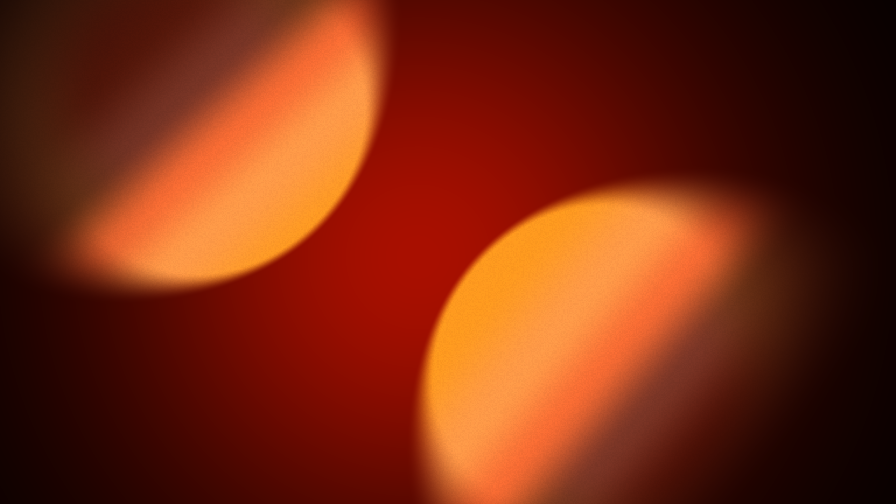
Reproduce this background procedurally as a Shadertoy shader.

```glsl
float hash(vec2 cell) {
    vec3 q = fract(vec3(cell.xyx) * 0.1031);
    q += dot(q, q.yzx + 33.33);
    return fract((q.x + q.y) * q.z);
}

// Colour along the light axis: 0 is the coral terminator
vec3 orbColor(float s, float radial) {
    vec3 brown = vec3(0.43, 0.21, 0.09);
    vec3 color = mix(vec3(0.38, 0.10, 0.04), vec3(0.48, 0.21, 0.15),
                     smoothstep(-0.65, -0.28, s));
    color = mix(color, brown, smoothstep(0.35, 0.85, radial));
    color = mix(color, vec3(0.97, 0.42, 0.20), smoothstep(-0.30, 0.02, s));
    color = mix(color, vec3(1.0, 0.60, 0.28), smoothstep(-0.02, 0.28, s));
    return mix(color, vec3(1.0, 0.60, 0.12), smoothstep(0.28, 0.65, s));
}

// Orb with a crisp lit limb and a limb that defocuses away from the light
vec4 orb(vec2 p, vec2 center, float radius, vec2 light, float terminator, vec2 fade) {
    vec2 offset = p - center;
    float dist = length(offset);
    float facing = dot(offset, light) / max(dist, 0.0001);
    float blur = min(0.01 + 0.14 * pow(max(1.0 - facing, 0.0), 1.5), 0.22);
    float s = dot(offset, light) / radius - terminator;
    float alpha = 1.0 - smoothstep(-blur, blur, dist - radius);
    alpha *= smoothstep(fade.x, fade.y, s);
    return vec4(orbColor(s, dist / radius), alpha);
}

void mainImage(out vec4 fragColor, in vec2 fragCoord) {
    vec2 uv = fragCoord / iResolution.xy;
    vec2 p = fragCoord / iResolution.y;

    // Deep red glow between the orbs
    vec2 fromGlow = p - vec2(0.83, 0.49);
    float glow = exp(-2.6 * dot(fromGlow, fromGlow));
    vec3 color = vec3(0.66, 0.06, 0.0) * glow;

    // Upper left and lower right orbs
    vec4 upper = orb(p, vec2(0.347, 0.838), 0.403, normalize(vec2(0.68, -0.74)),
                     0.38, vec2(-2.2, -0.6));
    vec4 lower = orb(p, vec2(1.25, 0.208), 0.410, normalize(vec2(-0.76, 0.65)),
                     0.20, vec2(-0.95, -0.25));

    // Fine grain and dimming toward the sides
    float grain = (hash(floor(p * 432.0)) - 0.5) * 0.05;
    float edge = length((uv - 0.5) * vec2(1.0, 0.6));
    float vignette = 1.0 - 0.45 * smoothstep(0.3, 0.6, edge);
    float shade = vignette * (1.0 + grain);

    color = mix(color, upper.rgb * shade, upper.a);
    color = mix(color, lower.rgb * shade, lower.a);
    fragColor = vec4(color, 1.0);
}
```
